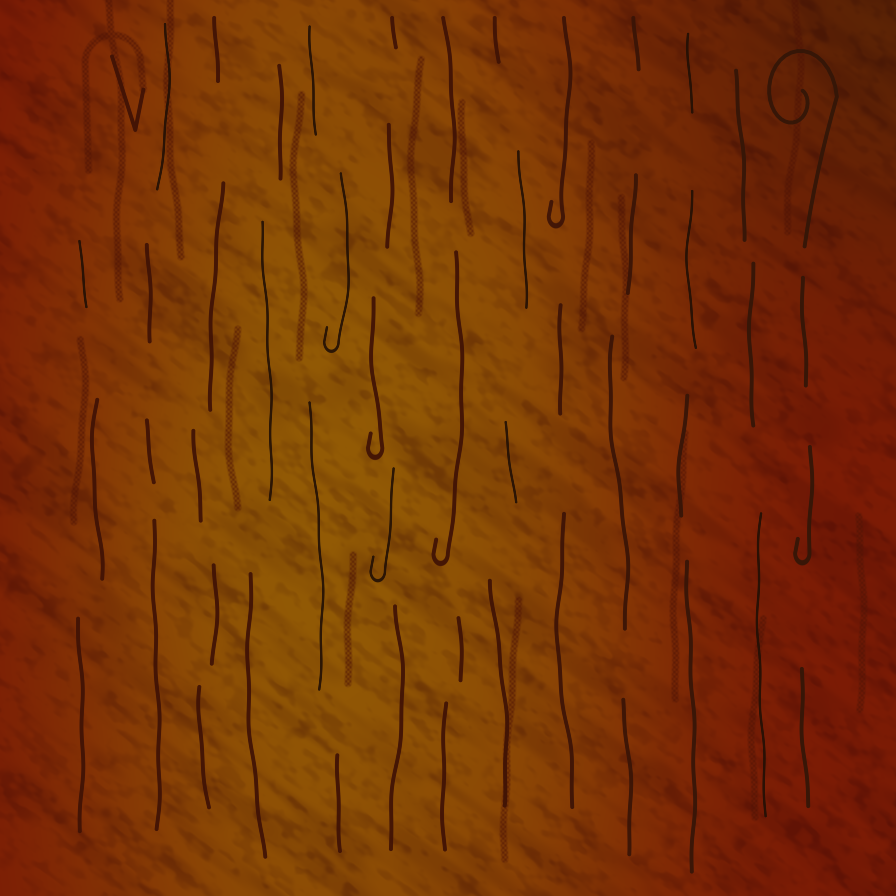
Reproduce this texture procedurally as a Shadertoy shader.

```glsl
// Weathered amber panel with long hand-drawn vertical strokes.
// A warm radial gradient is mottled by slanted noise, then faint dotted
// strokes, dark wavering strokes, small hooks and one curl are laid on top.

float hash(float n) { return fract(sin(n * 12.9898) * 43758.5453); }
float hash2(vec2 p) { return fract(sin(dot(p, vec2(127.1, 311.7))) * 43758.5453); }

float noise(vec2 p) {
    vec2 i = floor(p), f = fract(p);
    f = f * f * (3.0 - 2.0 * f);
    return mix(mix(hash2(i), hash2(i + vec2(1, 0)), f.x),
               mix(hash2(i + vec2(0, 1)), hash2(i + vec2(1, 1)), f.x), f.y);
}

float segment(vec2 p, vec2 a, vec2 b) {
    vec2 ab = b - a;
    return length(p - a - ab * clamp(dot(p - a, ab) / dot(ab, ab), 0.0, 1.0));
}

// Distance to a leaning, wavering vertical stroke from y0 to y1
float stroke(vec2 p, float x, float y0, float y1, float seed) {
    float y = clamp(p.y, y0, y1);
    float lean = (hash(seed + 0.3) - 0.6) * 0.07 * (y - y0);
    float waver = 0.006 * sin(y * (9.0 + 14.0 * hash(seed + 0.5)) + seed)
                + 0.0012 * sin(y * 67.0 + seed * 3.0);
    return length(vec2(p.x - x - lean - waver, p.y - y));
}

// Distance to a small J-shaped hook whose stem ends at point e
float hook(vec2 p, vec2 e) {
    vec2 q = p - e + vec2(0.008, 0.0);
    float bowl = q.y < 0.0 ? abs(length(q * vec2(1.0, 0.75)) - 0.008) : 1.0;
    return min(bowl, segment(q, vec2(-0.008, 0.0), vec2(-0.005, 0.016)));
}

// Distance to the curl: an inward spiral with a hanging tail
float curl(vec2 p) {
    vec2 centre = vec2(0.888, 0.892), last = vec2(0.898, 0.725);
    float d = 1.0;
    for (int i = 0; i <= 44; i++) {
        float k = float(i) - 8.0, a = max(k, 0.0) * 0.19;
        vec2 next = centre + mix(0.046, 0.009, a / 6.9) * vec2(cos(a), 1.35 * sin(a));
        if (k < 0.0) {
            float s = -k / 8.0;
            next += vec2(-0.036 * s - 0.012 * s * (1.0 - s), -0.167 * s);
        }
        d = min(d, segment(p, last, next));
        last = next;
    }
    return d;
}

vec3 ground(vec2 p) {
    // Golden middle fading to red sides and a brown upper right corner
    vec2 q = p - vec2(0.36, 0.45);
    float d = length(vec2(q.x * (q.x < 0.0 ? -2.4 : 1.75), q.y * 0.85));
    d += 0.08 * (noise(p * 5.0) - 0.5);
    float redness = smoothstep(0.08, 1.05, d);
    vec3 col = mix(vec3(0.56, 0.345, 0.02), vec3(0.475, 0.105, 0.02), redness);
    float corner = smoothstep(0.55, 1.0, p.x) * smoothstep(0.45, 1.0, p.y);
    col = mix(col, vec3(0.32, 0.15, 0.02), 0.75 * corner);

    // Slanted streaks and finer mottling, running down to the right
    vec2 s = mat2(0.79, 0.61, -0.61, 0.79) * p;
    s = vec2(0.79 * p.x - 0.61 * p.y, 0.61 * p.x + 0.79 * p.y);
    float streak = 0.6 * noise(s * vec2(8, 42)) + 0.4 * noise(s * vec2(22, 85) + 7.0);
    float mottle = 0.6 * noise(s * vec2(52, 110)) + 0.4 * noise(s * vec2(110, 190));
    float stain = 0.5 * smoothstep(0.4, 0.8, streak)
                + 0.5 * smoothstep(0.45, 0.8, mottle) * (0.5 + streak);
    return col * mix(vec3(1.02), vec3(0.82, 0.72, 0.9), stain);
}

void mainImage(out vec4 fragColor, in vec2 fragCoord) {
    vec2 p = fragCoord / iResolution.xy;
    float px = 1.0 / iResolution.y;
    vec3 col = ground(p);

    // Faint dotted strokes and an arch in the upper left
    float faint = 1.0;
    for (int i = 0; i < 15; i++) {
        float n = float(i) + 40.0;
        float x = 0.06 + 0.063 * float(i) + 0.03 * hash(n);
        float y0 = 0.75 * hash(n + 0.1);
        faint = min(faint, stroke(p, x, y0, y0 + 0.12 + 0.25 * hash(n + 0.2), n));
    }
    vec2 arch = p - vec2(0.126, 0.93);
    float bow = arch.y > 0.0 ? abs(length(arch) - 0.031) : 1.0;
    bow = min(bow, segment(arch, vec2(-0.031, 0), vec2(-0.027, -0.12)));
    faint = min(faint, min(bow, segment(arch, vec2(0.031, 0), vec2(0.034, -0.03))));
    float dots = 0.5 + 0.5 * sin(p.x * 1200.0) * sin(p.y * 1200.0);
    float faintInk = smoothstep(0.0055, 0.002, faint) * mix(0.25, 0.65, dots);
    col = mix(col, vec3(0.31, 0.075, 0.02), faintInk);

    // Dark strokes: each column is walked upward with random gaps
    float thick = min(curl(p), segment(p, vec2(0.125, 0.937), vec2(0.151, 0.855)));
    thick = min(thick, segment(p, vec2(0.151, 0.855), vec2(0.16, 0.9)));
    float thin = 1.0;
    for (int i = 0; i < 13; i++) {
        float column = float(i);
        float top = i == 12 ? 0.69 : (i == 0 ? 0.8 : 0.98);
        float y = 0.02 + 0.1 * hash(column + 3.0);
        for (int j = 0; j < 5; j++) {
            float n = column * 7.0 + float(j) + 100.0;
            float x = 0.1 + 0.067 * column + 0.026 * (hash(n) - 0.5);
            float y1 = min(y + mix(0.06, 0.36, hash(n + 0.1)), top);
            if (y1 - y < 0.03) break;
            float d = stroke(p, x, y, y1, n);
            if (hash(n + 0.7) < 0.13) {
                float foot = x + 0.006 * sin(y * (9.0 + 14.0 * hash(n + 0.5)) + n)
                           + 0.0012 * sin(y * 67.0 + n * 3.0);
                d = min(d, hook(p, vec2(foot, y)));
            }
            if (hash(n + 0.9) < 0.25) thin = min(thin, d); else thick = min(thick, d);
            y = y1 + 0.02 + 0.11 * hash(n + 0.4);
        }
    }
    vec3 ink = mix(vec3(0.25, 0.07, 0.02), vec3(0.2, 0.085, 0.03), smoothstep(0.5, 0.9, p.x));
    col = mix(col, ink, 0.93 * smoothstep(0.0022 + px * 0.6, 0.0022 - px * 0.6, thick));
    col = mix(col, vec3(0.13, 0.06, 0.02), 0.9 * smoothstep(0.0014 + px * 0.5, 0.0014 - px * 0.5, thin));
    fragColor = vec4(col, 1.0);
}
```
